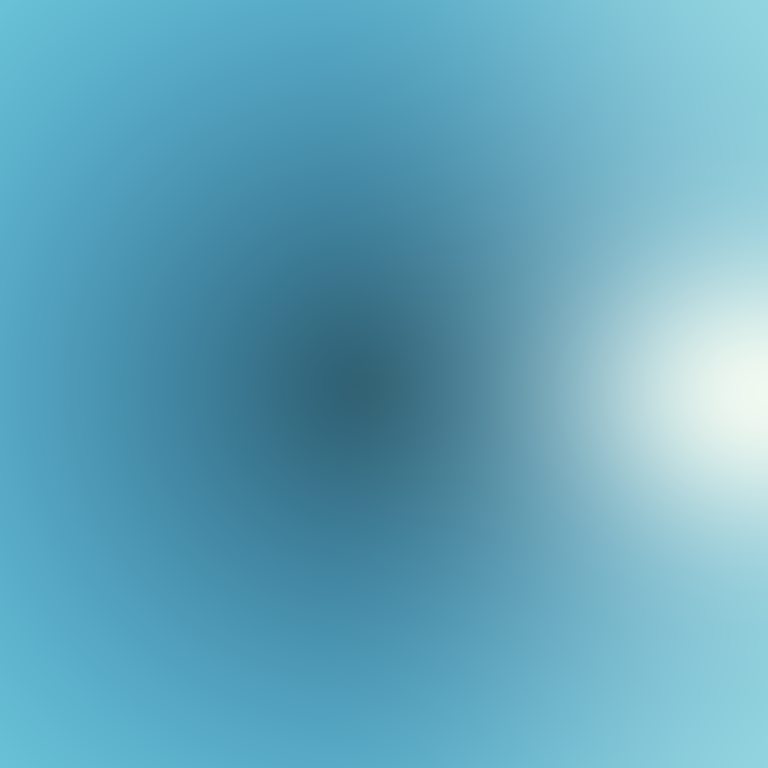
This background is drawn by a WebGL 2 fragment shader. Its source:

```glsl
#version 300 es
precision highp float;
// A dark teal hollow in a soft blue field, with a warm white glow at the right edge.
uniform vec2 u_resolution;
out vec4 outColor;

// Radial ramp from deep teal through blue to pale cyan
vec3 radialField(float r) {
  return vec3(0.18, 0.37, 0.44) + r * vec3(0.35, 0.75, 1.0) - r * r * vec3(0.0, 0.24, 0.6);
}

// Elliptical falloff, 1 at the centre
float softGlow(vec2 p, vec2 center, vec2 size) {
  vec2 d = (p - center) / size;
  return exp(-dot(d, d));
}

void main() {
  vec2 uv = gl_FragCoord.xy / u_resolution;

  // Rounded distance keeps the dark centre free of a sharp point
  vec2 fromHollow = uv - vec2(0.472, 0.497);
  float radius = sqrt(dot(fromHollow, fromHollow) + 0.0016) - 0.03;
  vec3 color = radialField(radius);

  // Broad haze toward the right, then the bright core on the edge
  float haze = 0.28 * smoothstep(0.4, 1.0, uv.x);
  float core = 0.96 * softGlow(uv, vec2(1.0, 0.487), vec2(0.225, 0.18));
  float light = 1.0 - (1.0 - haze) * (1.0 - core);
  color = mix(color, vec3(0.96, 0.985, 0.945), light);

  outColor = vec4(color, 1.0);
}
```
